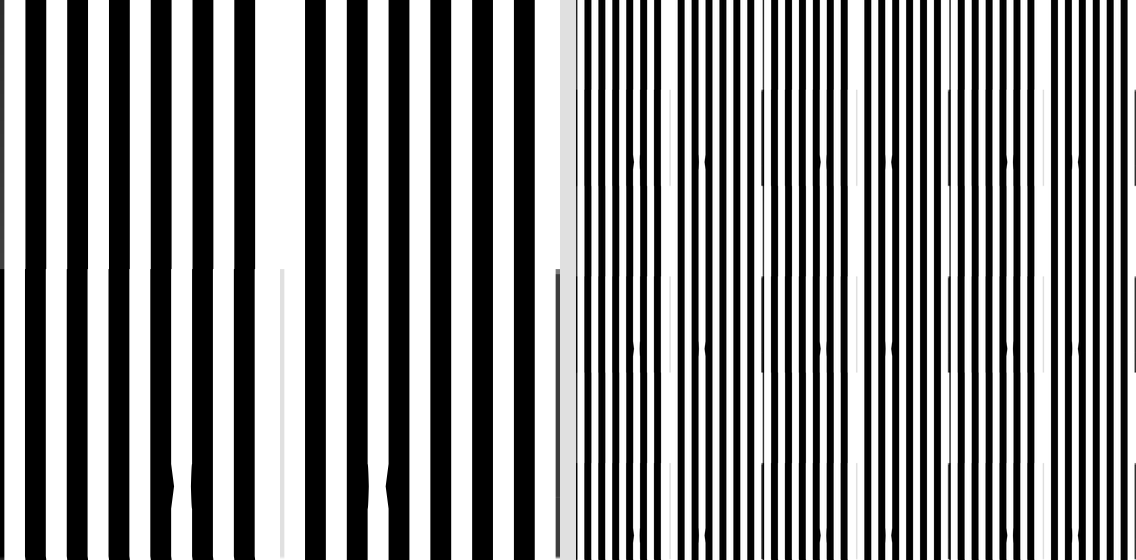
Left, the tile; right, the same tile 3 across and 3 down.
Write a Shadertoy shader that draws this pattern.

```glsl
// Black vertical stripes in two mirrored groups of six, with pinched gaps and thin grey strips.
#define BARS 6.0
#define FIRST_BAR 0.0640
#define GROUP_STEP 0.4993
#define PITCH 0.0746
#define HALF_BAR 0.01860
#define STRIP 0.0078
#define SPLIT 0.5195
#define SEAM_FADE 0.008
#define PINCH_Y 0.1315
#define PINCH_HALF 0.040
#define PINCH_DEPTH 0.0052
#define LOWER_SHIFT 0.0008

// Antialiased coverage of a signed distance.
float cover(float d) {
    return clamp(0.5 - d * iResolution.x, 0.0, 1.0);
}

// Vertical strip whose distance wraps around the tile.
float strip(float x, float start) {
    float center = start + 0.5 * STRIP;
    return cover(abs(fract(x - center + 0.5) - 0.5) - 0.5 * STRIP);
}

// Six bars per half; two facing edges of each half swell into one gap.
float bars(vec2 p, float lower) {
    float group = step(0.5, p.x);
    float x = p.x - FIRST_BAR - group * GROUP_STEP;
    x += LOWER_SHIFT * lower * (1.0 - group);
    float index = clamp(floor(x / PITCH + 0.5), 0.0, BARS - 1.0);
    float offset = x - index * PITCH;

    // Mirror the second group so both count toward the middle.
    float mirrored = mix(index, BARS - 1.0 - index, group);
    float inward = offset * (1.0 - 2.0 * group);
    float outerEdge = (1.0 - step(0.5, abs(mirrored - 3.0))) * step(0.0, inward);
    float innerEdge = (1.0 - step(0.5, abs(mirrored - 4.0))) * step(inward, 0.0);

    float swell = max(0.0, 1.0 - abs(p.y - PINCH_Y) / PINCH_HALF);
    float bulge = PINCH_DEPTH * (outerEdge * swell + 0.4 * innerEdge * sqrt(swell));
    return cover(abs(offset) - HALF_BAR - bulge);
}

void mainImage(out vec4 fragColor, in vec2 fragCoord) {
    vec2 p = fragCoord / iResolution.xy;

    // The lower section fades out just before the vertical wrap.
    float lower = cover(p.y - SPLIT) * smoothstep(0.0, SEAM_FADE, p.y);
    float shade = 1.0 - bars(p, lower);

    // Pale strip in the middle gap.
    shade = mix(shade, 0.88, strip(p.x, 0.5) * lower);

    // Grey strip on the right with a lighter cap and a faint scratch.
    float cap = cover(SPLIT - 0.0091 - p.y);
    float scratch = cover(abs(p.y - 0.112) - 0.0007);
    float rightGrey = mix(0.24, 0.48, cap) + 0.07 * scratch;
    shade = mix(shade, rightGrey, strip(p.x, 1.0 - STRIP) * lower);

    // Left strip: dark gradient above, black below.
    float rise = abs(p.y - SPLIT) / (1.0 - SPLIT);
    float leftGrey = mix(0.25, 0.17, rise) * (1.0 - lower);
    shade = mix(shade, leftGrey, strip(p.x, 0.0));

    fragColor = vec4(vec3(shade), 1.0);
}
```
